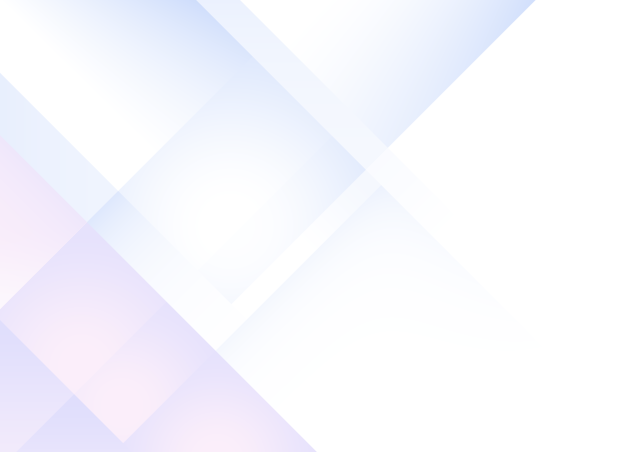
Reproduce this background procedurally as a Shadertoy shader.

```glsl
// Pale crossing diagonal panels of blue, lilac and pink glass on white.

// Antialiased mask that is 1 where lo < t < hi
float band(float t, float lo, float hi) {
    float w = 1.0 / iResolution.y;
    return smoothstep(lo - w, lo + w, t) - smoothstep(hi - w, hi + w, t);
}

// Blue panels: returns the strength of the blue tint
float blueTint(vec2 p, float u, float v) {
    float upper = band(v, -2.0, 0.684);
    float middle = band(v, 0.684, 1.185);

    // Top-left panel, deepest along its right edge
    float tint = band(u, 0.0, 0.434) * upper
        * 0.95 * clamp(u / 0.434, 0.0, 1.0) * exp(-2.5 * p.y);

    // Central square with a white core
    float core = smoothstep(0.04, 0.52, distance(p, vec2(0.51, 0.50)));
    tint += band(u, -0.161, 0.434) * middle
        * (0.8 * core + 0.04 * band(v, 1.036, 1.185));

    // Narrow strip above the pink area
    float strip = band(u, -0.299, -0.161);
    tint += strip * upper * (0.26 + 0.2 * exp(-6.0 * p.x));
    tint += strip * band(v, 0.684, 1.253) * 0.65 * exp(-6.0 * (v - 0.684));

    // Narrow strip right of the top panel, with a faint tail
    float ribbon = band(u, 0.434, 0.531);
    tint += ribbon * band(v, -2.0, 1.185) * (0.17 + 0.22 * exp(-6.0 * p.y));
    tint += ribbon * band(v, 1.185, 4.0) * 0.1 * (1.0 - smoothstep(1.185, 1.55, v));

    // Top-right beam, deepest along its lower edge
    float across = clamp((v - 0.684) / 0.501, 0.0, 1.0);
    tint += band(u, 0.531, 4.0) * middle * 0.9 * across * across * exp(-2.5 * p.y);

    // Bright gap below the square
    tint += band(u, -0.161, 0.434) * band(v, 1.185, 1.253) * 0.2 * smoothstep(0.1, 0.434, u);

    // Large lower panel glowing from its two upper edges
    float edgeGlow = 0.22 * exp(-12.0 * (v - 1.253))
        + 0.15 * exp(-9.0 * (0.434 - u)) * (1.0 - smoothstep(1.25, 2.1, v));
    return tint + band(u, -0.299, 0.434) * band(v, 1.253, 4.0) * edgeGlow;
}

// Pink area: light absorbed by its lilac-edged cells
vec3 pinkInk(vec2 p, float u, float v) {
    vec3 pink = vec3(0.015, 0.065, 0.02);
    vec3 lilac = vec3(0.10, 0.115, 0.01);

    // Leftmost cell fades to white at its foot
    float rim = exp(-7.0 * max(-0.299 - u, 0.0));
    vec3 ink = band(v, -2.0, 0.684)
        * mix(pink * (1.0 - 0.6 * smoothstep(0.5, 0.7, p.y)), lilac, 0.6 * rim);

    // Three cells, each with a pink core
    float lilacMix = band(v, 0.684, 1.036) * smoothstep(0.02, 0.32, distance(p, vec2(0.18, 0.81)))
        + band(v, 1.036, 1.253) * smoothstep(0.02, 0.28, distance(p, vec2(0.27, 0.90)))
        + band(v, 1.253, 4.0) * smoothstep(0.02, 0.26, distance(p, vec2(0.48, 1.02)));
    ink += band(v, 0.684, 4.0) * mix(pink, lilac, lilacMix);

    // Deeper lilac corner
    float fade = mix(smoothstep(0.68, 1.05, p.y), smoothstep(0.86, 1.15, p.y), band(v, 1.036, 4.0));
    vec3 corner = mix(vec3(0.125, 0.13, 0.01), vec3(0.05, 0.08, 0.015), fade);
    return mix(ink, corner, band(u, -4.0, -0.708));
}

void mainImage(out vec4 fragColor, in vec2 fragCoord) {
    // Height units measured down from the top-left, then diagonal axes
    vec2 p = vec2(fragCoord.x, iResolution.y - fragCoord.y) / iResolution.y;
    float u = p.x - p.y;
    float v = p.x + p.y;

    vec3 ink = vec3(0.20, 0.14, 0.015) * blueTint(p, u, v);
    ink += band(u, -4.0, -0.299) * pinkInk(p, u, v);
    fragColor = vec4(1.0 - ink, 1.0);
}
```
